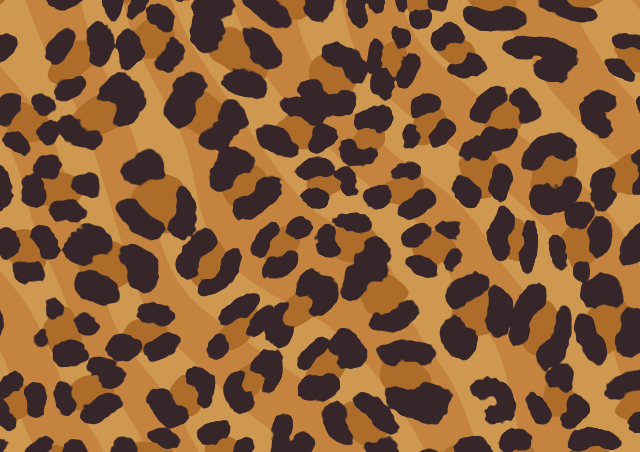
Reproduce this pattern procedurally as a WebGL 2 fragment shader.

```glsl
#version 300 es
precision highp float;

uniform vec2 u_resolution;
out vec4 fragColor;

const float TAU = 6.2831853;

float hash(vec2 p) {
    return fract(sin(dot(p, vec2(127.1, 311.7))) * 43758.5453);
}

float noise(vec2 p) {
    vec2 i = floor(p), f = fract(p);
    f = f * f * (3.0 - 2.0 * f);
    return mix(mix(hash(i), hash(i + vec2(1, 0)), f.x),
               mix(hash(i + vec2(0, 1)), hash(i + vec2(1, 1)), f.x), f.y);
}

vec2 rotate(vec2 p, float angle) {
    float c = cos(angle), s = sin(angle);
    return vec2(c * p.x + s * p.y, c * p.y - s * p.x);
}

// Round-ended arc centred on the +x axis
float arcDistance(vec2 p, float radius, float halfAngle, float thickness) {
    float a = clamp(atan(p.y, p.x), -halfAngle, halfAngle);
    return length(p - radius * vec2(cos(a), sin(a))) - thickness;
}

// One rosette: x = distance to dark blobs, y = distance to brown heart
vec2 rosette(vec2 p, vec2 id) {
    float kind = hash(id + 3.7);
    float count = kind < 0.1 ? 1.0 : kind < 0.4 ? 2.0 : kind < 0.86 ? 3.0 : 4.0;
    float stretch = 1.0 + 0.24 * (hash(id + 9.2) - 0.5);
    float size = 0.92 + 0.18 * hash(id + 5.1);
    float spin = TAU * hash(id + 1.3);
    p = rotate(p, spin) * vec2(stretch, 1.0 / stretch) / size;

    float radius = count < 1.5 ? 0.19 : 0.31;
    float blobs = 1e3;
    for (float i = 0.0; i < 4.0; i++) {
        if (i >= count) break;
        vec2 seed = id + 17.3 * (i + 1.0);
        float angle = TAU * (i + 0.24 * (hash(seed) - 0.5)) / count;
        float halfAngle = 0.325 * TAU / count - 0.36 + 0.3 * (hash(seed + 2.1) - 0.5);
        float thickness = 0.125 + 0.04 * hash(seed + 4.6) - (count > 3.5 ? 0.015 : 0.0);
        vec2 q = rotate(p, angle);
        // Lopsided ends turn the arcs into beans
        thickness *= 1.0 + 0.9 * q.y * (hash(seed + 6.4) - 0.5);
        blobs = min(blobs, arcDistance(q, radius, max(halfAngle, 0.05), thickness));
    }
    float heart = count < 1.5 ? 1e3 : length(p) - 0.27;
    return size * vec2(blobs, heart);
}

void main() {
    vec2 uv = gl_FragCoord.xy / u_resolution.y;
    float pixel = 1.0 / u_resolution.y;

    // Flowing two-tone bands
    vec2 drift = vec2(noise(uv * 2.3 + 4.0), noise(uv * 4.5 + 11.0));
    float flow = uv.x + 0.6 * uv.y + 0.3 * drift.x + 0.07 * drift.y;
    float band = sin(flow * 21.0) - 0.08;
    vec3 orange = vec3(0.770, 0.515, 0.245);
    vec3 sand = vec3(0.812, 0.596, 0.318);
    vec3 color = mix(orange, sand, smoothstep(-22.0 * pixel, 22.0 * pixel, band));

    // Gently bent staggered grid of rosettes
    vec2 p = uv / 0.17 + 3.0;
    p += 0.7 * (vec2(noise(p * 0.55), noise(p * 0.55 + 31.0)) - 0.5);
    float row = floor(p.y / 0.87);
    vec2 nearest = vec2(1e3);
    for (float y = -1.0; y <= 1.0; y++) {
        float r = row + y;
        float shift = 0.5 * mod(r, 2.0);
        for (float x = -1.0; x <= 1.0; x++) {
            vec2 id = vec2(floor(p.x - shift) + x, r);
            vec2 jitter = 0.22 * (vec2(hash(id), hash(id + 7.9)) - 0.5);
            vec2 center = vec2(id.x + 0.5 + shift, (r + 0.5) * 0.87) + jitter;
            nearest = min(nearest, rosette(p - center, id));
        }
    }

    // Broad wobble and fine furry edge
    float wobble = 0.09 * (noise(p * 5.0) - 0.5);
    float fur = 0.034 * (noise(p * 17.0) - 0.5);
    float soft = 0.8 * pixel / 0.17;
    vec3 brown = vec3(0.680, 0.425, 0.160);
    vec3 dark = vec3(0.212, 0.148, 0.162);
    color = mix(brown, color, smoothstep(-soft, soft, nearest.y + 1.4 * wobble));
    color = mix(dark, color, smoothstep(-soft, soft, nearest.x + wobble + fur));

    fragColor = vec4(color, 1.0);
}
```
